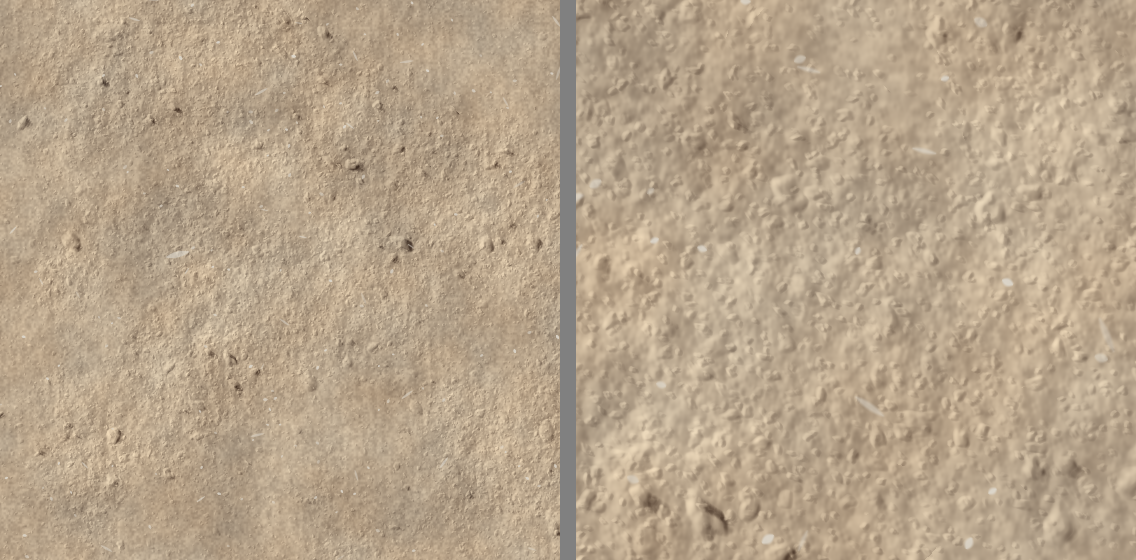
Left: the whole. Right: its middle third, enlarged.
A Shadertoy shader for this texture:

```glsl
// Dry, sunlit soil: dusty flats broken by gritty patches, clods and pale chips.
// A height field of noise and scattered domes is shaded by its slope toward a
// low sun; lumps cast short shadows, and chips are laid on top.

#define SUN vec2(-0.86, 0.51)
#define SUN_SLOPE 0.38
#define BASE_TONE 0.59
#define RELIEF 0.66
#define SHADOW 0.75
#define MOTTLE 0.5
#define GRAIN_CELLS 112.0
#define GRIT_CELLS 56.0
#define CLOD_CELLS 12.0
#define DARK_SOIL vec3(0.51, 0.436, 0.361)
#define LIGHT_SOIL vec3(0.86, 0.781, 0.667)
#define CHIP_COLOR vec3(0.87, 0.85, 0.81)

float hash(vec2 p) {
    return fract(sin(dot(p, vec2(127.1, 311.7))) * 43758.5453);
}

vec2 hash2(vec2 p) {
    return vec2(hash(p), hash(p + 57.3));
}

float noise(vec2 p) {
    vec2 i = floor(p), f = fract(p);
    f = f * f * (3.0 - 2.0 * f);
    return mix(mix(hash(i), hash(i + vec2(1, 0)), f.x),
               mix(hash(i + vec2(0, 1)), hash(i + vec2(1, 1)), f.x), f.y);
}

float fbm(vec2 p) {
    float sum = 0.0, amp = 0.533;
    for (int i = 0; i < 4; i++) {
        sum += amp * noise(p);
        p = mat2(1.6, 1.2, -1.2, 1.6) * p + 7.1;
        amp *= 0.5;
    }
    return sum;
}

vec2 rotate(vec2 p, float a) {
    float c = cos(a), s = sin(a);
    return vec2(c * p.x + s * p.y, c * p.y - s * p.x);
}

// Height of irregular domes; radii are fractions of a cell
float domes(vec2 p, float cells, float share, vec2 radii, float seed) {
    vec2 q = p * cells;
    float height = 0.0;
    for (int y = -1; y <= 1; y++)
    for (int x = -1; x <= 1; x++) {
        vec2 cell = floor(q) + vec2(x, y);
        vec2 key = cell + seed;
        if (hash(key + 3.7) > share) continue;
        vec2 rnd = hash2(key);
        float size = mix(radii.x, radii.y, rnd.x * rnd.y);
        vec2 d = rotate(q - cell - rnd, 6.28 * rnd.y) / size;
        d.y *= 1.0 + 0.6 * rnd.x;
        float r = length(d) + 0.6 * (noise(d * 1.7 + key) - 0.4);
        float rise = mix(0.35, 1.0, hash(key + 13.0));
        height = max(height, size * rise * smoothstep(1.0, 0.25, r));
    }
    return height / cells;
}

// Gritty patches against dusty flats
float grittiness(vec2 p) {
    return smoothstep(0.38, 0.66, fbm(p * 4.2 + 4.3));
}

float soilHeight(vec2 p, float grit) {
    float h = 0.55 * domes(p, CLOD_CELLS, 0.06 + 0.16 * grit, vec2(0.13, 0.44), 11.0);
    h += 0.42 * domes(p, CLOD_CELLS * 2.1, 0.08 + 0.42 * grit, vec2(0.18, 0.55), 83.0);
    h += 0.45 * domes(p, GRIT_CELLS, 0.12 + 0.55 * grit, vec2(0.22, 0.6), 29.0);
    h += 0.4 * domes(p, GRAIN_CELLS, 0.35 + 0.5 * grit, vec2(0.3, 0.6), 47.0);
    // Rolling ground, then crumbly roughness
    h += 0.016 * fbm(p * 15.0);
    return h + (0.0035 + 0.0055 * grit) * fbm(p * vec2(52.0, 42.0) + 17.0);
}

// Coverage of scattered tapered slivers; extent is half length and half width
float chips(vec2 p, float cells, float share, vec2 extent, float seed) {
    vec2 q = p * cells;
    float cover = 0.0;
    for (int y = -1; y <= 1; y++)
    for (int x = -1; x <= 1; x++) {
        vec2 cell = floor(q) + vec2(x, y);
        vec2 key = cell + seed;
        if (hash(key + 9.1) > share) continue;
        vec2 rnd = hash2(key);
        vec2 d = rotate((q - cell - rnd) / cells, 2.6 * (hash(key + 21.0) - 0.5));
        vec2 size = extent * mix(0.6, 1.15, rnd.x);
        float taper = 1.0 - pow(min(abs(d.x) / size.x, 1.0), 2.0);
        float edge = abs(d.y) - size.y * taper;
        float mark = smoothstep(0.0012, -0.0012, edge) * smoothstep(0.0, 0.3, taper);
        cover = max(cover, mark * mix(0.45, 1.0, rnd.y));
    }
    return cover;
}

void mainImage(out vec4 fragColor, in vec2 fragCoord) {
    vec2 p = fragCoord / iResolution.y;
    float grit = grittiness(p);

    // Slope toward the sun
    float e = 0.002, ground = soilHeight(p, grit);
    float slope = (ground - soilHeight(p + SUN * e, grit)) / e;
    float tone = BASE_TONE + RELIEF * mix(0.8, 1.15, grit) * slope / (1.0 + abs(slope));

    // Shadows cast by lumps
    float block = 0.0;
    for (int i = 1; i <= 4; i++) {
        float t = 0.004 * float(i);
        block = max(block, soilHeight(p + SUN * t, grit) - ground - t * SUN_SLOPE);
    }
    tone -= SHADOW * smoothstep(0.0, 0.0055, block);

    // Dust mottling, faint upright streaks and fine speckle
    tone += MOTTLE * (fbm(p * 10.0 + 31.0) - 0.5);
    tone += 0.14 * (1.0 - grit) * (noise(p * vec2(190.0, 36.0)) - 0.5);
    tone += 0.28 * (noise(p * 240.0 + 5.0) - 0.5);
    vec3 color = mix(DARK_SOIL, LIGHT_SOIL, clamp(tone, -0.8, 1.2));
    color += vec3(0.035, 0.0, -0.03) * (fbm(p * 14.0 + 60.0) - 0.5);

    // Pale straw slivers and small bright flecks
    float chip = chips(p, 6.0, 0.16, vec2(0.021, 0.0048), 5.0);
    chip = max(chip, 0.75 * chips(p, 15.0, 0.09, vec2(0.012, 0.002), 71.0));
    chip = max(chip, 0.9 * chips(p, 40.0, 0.09, vec2(0.0042, 0.0024), 19.0));
    fragColor = vec4(mix(color, CHIP_COLOR, chip), 1.0);
}
```
